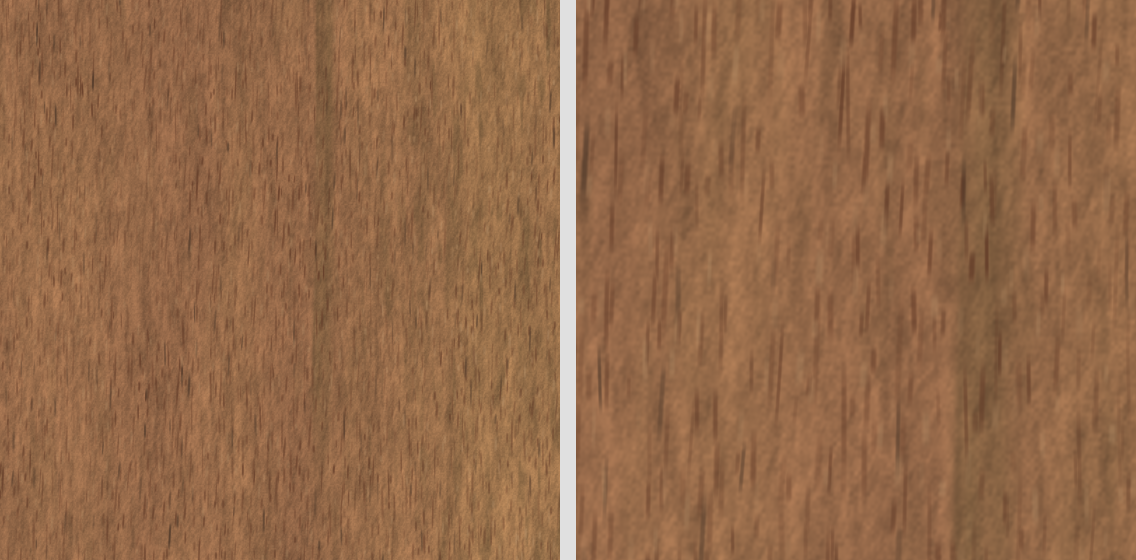
Left: the whole. Right: its middle third, enlarged.
A Shadertoy shader for this texture:

```glsl
// Flat-sawn brown hardwood: a warm base shaded by stretched noise fibres,
// crossed by an olive mineral band, and covered with slender dark pores
// scattered as nearly upright, soft-edged strokes in jittered cells.

const vec3 RED_BROWN  = vec3(0.584, 0.408, 0.286);
const vec3 GOLD_BROWN = vec3(0.628, 0.462, 0.306);
const vec3 OLIVE      = vec3(0.450, 0.345, 0.225);
const vec3 PORE_RED   = vec3(0.380, 0.225, 0.150);
const vec3 PORE_DARK  = vec3(0.290, 0.210, 0.155);
const vec3 PALE_FLECK = vec3(0.730, 0.580, 0.420);

float hash(vec2 p, float seed) {
    vec3 q = fract(vec3(p.xyx + seed * 17.3) * vec3(0.1031, 0.1030, 0.0973));
    q += dot(q, q.yzx + 33.33);
    return fract((q.x + q.y) * q.z);
}

float noise(vec2 p, float seed) {
    vec2 cell = floor(p), f = fract(p);
    f = f * f * (3.0 - 2.0 * f);
    float low  = mix(hash(cell, seed), hash(cell + vec2(1, 0), seed), f.x);
    float high = mix(hash(cell + vec2(0, 1), seed), hash(cell + vec2(1, 1), seed), f.x);
    return mix(low, high, f.y);
}

// Noise around zero, two octaves
float mottle(vec2 p, float seed) {
    return noise(p, seed) * 0.65 + noise(p * 2.1, seed + 1.0) * 0.35 - 0.5;
}

// Coverage of scattered strokes, at most one per cell of the given size
float strokes(vec2 p, vec2 size, float halfWidth, float density, float seed) {
    float pixel = 1.0 / iResolution.y;
    float cover = 0.0;
    for (int i = -1; i <= 1; i++) {
        float column = floor(p.x / size.x) + float(i);
        float shift = hash(vec2(column, 3.0), seed);
        float row = floor(p.y / size.y + shift);
        vec2 id = vec2(column, row);
        vec2 center = vec2(column + hash(id, seed + 1.0), row + 0.5 - shift) * size;
        vec2 d = p - center;
        float lean = mix(-0.02, 0.07, hash(id, seed + 2.0));
        float reach = size.y * mix(0.18, 0.49, hash(id, seed + 3.0));
        float taper = 1.0 - smoothstep(reach * 0.3, reach, abs(d.y));
        float width = halfWidth * mix(0.6, 1.2, hash(id, seed + 4.0));
        float line = 1.0 - smoothstep(width * 0.2, width + pixel * 0.5, abs(d.x - d.y * lean));
        float present = step(hash(id, seed + 5.0), density);
        float strength = mix(0.3, 1.0, hash(id, seed + 6.0));
        cover = max(cover, line * taper * present * strength);
    }
    return cover;
}

// Soft vertical band with a falloff on both sides
float band(float x, float center, float halfWidth, float softness) {
    return 1.0 - smoothstep(halfWidth - softness, halfWidth + softness, abs(x - center));
}

void mainImage(out vec4 fragColor, in vec2 fragCoord) {
    vec2 uv = fragCoord / iResolution.y;
    vec2 wood = uv + vec2(mottle(uv * vec2(7.0, 4.0), 1.0) * 0.010, 0.0);
    float rightSide = smoothstep(0.5, 0.95, uv.x);

    // Base colour drifting from red brown to gold
    float drift = rightSide * 0.85 + mottle(wood * vec2(9.0, 1.5), 4.0) * 0.8;
    vec3 color = mix(RED_BROWN, GOLD_BROWN, clamp(drift + 0.1, 0.0, 1.0));

    // Broad figure, long streaks, upright fibres and fine slanted grain
    vec2 slanted = vec2(uv.x - uv.y * 0.45, uv.y + uv.x * 0.45);
    float tone = mottle(wood * vec2(11.0, 3.0), 7.0) * 0.12
               + mottle(wood * vec2(70.0, 3.5), 10.0) * 0.14
               + mottle(wood * vec2(65.0, 20.0), 13.0) * 0.16
               + mottle(wood * vec2(170.0, 28.0), 15.0) * 0.17
               + mottle(slanted * vec2(230.0, 75.0), 17.0) * 0.18
               + (noise(uv * 400.0, 19.0) - 0.5) * 0.10;
    color *= 1.0 + tone;

    // Olive mineral band with a darker left edge, and greyish streaks
    float bandCenter = 0.578 + (noise(vec2(uv.y * 3.0, 2.0), 22.0) - 0.5) * 0.012;
    float bandFade = smoothstep(0.02, 0.4, uv.y) * mix(0.4, 0.75, noise(uv * vec2(90.0, 6.0), 23.0));
    vec3 olive = OLIVE * (1.0 + tone);
    color = mix(color, olive, band(uv.x, bandCenter, 0.015, 0.010) * bandFade);
    color = mix(color, OLIVE * 0.82, band(uv.x, bandCenter - 0.014, 0.002, 0.002) * bandFade * 0.4);
    float broadSmoke = smoothstep(0.08, 0.38, mottle(wood * vec2(32.0, 6.0), 25.0));
    float thinSmoke = smoothstep(0.05, 0.35, mottle(wood * vec2(85.0, 13.0), 27.0));
    color = mix(color, olive, broadSmoke * mix(0.18, 0.40, rightSide));
    color = mix(color, olive * 0.96, thinSmoke * mix(0.12, 0.50, rightSide));

    // Pores: slender reddish ones in crowds, long thin ones, a few nearly black
    float crowd = mix(0.4, 1.15, noise(uv * vec2(14.0, 6.0), 28.0)) * mix(1.0, 0.8, rightSide);
    float shortPores = strokes(wood, vec2(0.010, 0.046), 0.0022, 0.60, 31.0);
    float longPores  = strokes(wood, vec2(0.012, 0.095), 0.0021, 0.60, 41.0);
    float darkPores  = strokes(wood, vec2(0.021, 0.065), 0.0022, 0.25, 51.0);
    color = mix(color, PORE_RED, max(shortPores, longPores * 0.9) * crowd * 0.72);
    color = mix(color, PORE_DARK, darkPores * crowd * 0.78);

    // Pale fibre flecks, more frequent on the golden side
    float flecks = strokes(wood, vec2(0.012, 0.036), 0.0026, 0.35, 61.0);
    color = mix(color, PALE_FLECK, flecks * mix(0.30, 0.45, rightSide));

    fragColor = vec4(clamp(color, 0.0, 1.0), 1.0);
}
```
